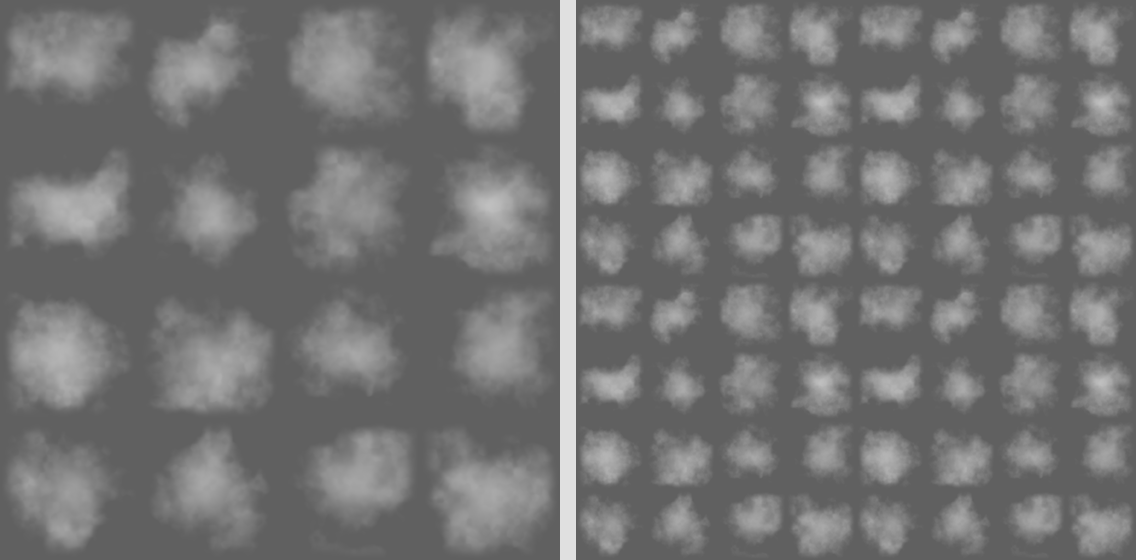
Left: one tile. Right: repeated 2 by 2.
Give the GLSL for this pattern, as a Shadertoy shader.

```glsl
// Four by four sheet of soft grey smoke puffs, each billowing differently
#define PUFFS 4.0          // puffs across and down
#define RADIUS 0.47        // mean puff radius, in cells
#define OFF_CENTRE 0.07    // wander of the puff core, in cells
#define CORE 0.055         // rounding of the bright core, in cells
#define TOE 0.15           // softness of the fading rim
#define BILLOWS 12.0       // coarsest billows across the canvas
#define OCTAVES 4
#define CORE_ROUGH 0.65    // billow strength at the core
#define RIM_ROUGH 1.5      // billow strength at the rim
#define BACKDROP 0.376
#define SMOKE_GAIN 0.345   // brightness added by dense smoke

vec3 hash3(vec2 cell, float seed) {
    uvec3 v = uvec3(ivec3(vec3(cell, seed))) * 1664525u + 1013904223u;
    v.x += v.y * v.z; v.y += v.z * v.x; v.z += v.x * v.y;
    v ^= v >> 16u;
    v.x += v.y * v.z; v.y += v.z * v.x; v.z += v.x * v.y;
    return vec3(v >> 8u) / 16777216.0;
}

// Cellular noise with blended cells, wrapping after period cells
float softCells(vec2 p, float period, float seed) {
    vec2 base = floor(p), f = p - base;
    float sum = 0.0, total = 0.0;
    for (int y = -1; y <= 1; y++)
    for (int x = -1; x <= 1; x++) {
        vec2 cell = vec2(x, y);
        vec3 rnd = hash3(mod(base + cell, period), seed);
        vec2 away = cell + mix(vec2(0.1), vec2(0.9), rnd.xy) - f;
        float weight = exp(-5.5 * dot(away, away));
        sum += weight * rnd.z;
        total += weight;
    }
    return sum / total;
}

// Layered billows, centred on zero
float billows(vec2 uv) {
    float sum = 0.0, amp = 0.5, freq = BILLOWS;
    for (int i = 0; i < OCTAVES; i++) {
        sum += amp * (softCells(uv * freq, freq, float(i) + 3.0) - 0.5);
        amp *= 0.55;
        freq *= 2.0;
    }
    return sum;
}

float puffDensity(vec2 uv) {
    vec2 grid = uv * PUFFS;
    vec2 cell = mod(floor(grid), PUFFS);
    vec2 p = fract(grid) - 0.5;
    vec3 place = hash3(cell, 21.0), look = hash3(cell, 22.0);

    // Rounded cone, eroded and swollen by the billows
    vec2 q = p - (place.xy - 0.5) * 2.0 * OFF_CENTRE;
    float r = sqrt(dot(q, q) + CORE * CORE);
    float radius = RADIUS * mix(0.93, 1.07, look.x);
    float rough = mix(CORE_ROUGH, RIM_ROUGH, smoothstep(0.05, 0.35, r));
    float body = max(1.0 - r / radius + rough * billows(uv), 0.0);

    // Soft rim, cleared before the cell border
    vec2 gap = smoothstep(0.0, 0.12, 0.5 - abs(p));
    return body * body / (body + TOE) * gap.x * gap.y * mix(0.87, 1.15, look.y);
}

void mainImage(out vec4 fragColor, in vec2 fragCoord) {
    vec2 uv = fragCoord / iResolution.xy;
    fragColor = vec4(vec3(BACKDROP + SMOKE_GAIN * puffDensity(uv)), 1.0);
}
```
